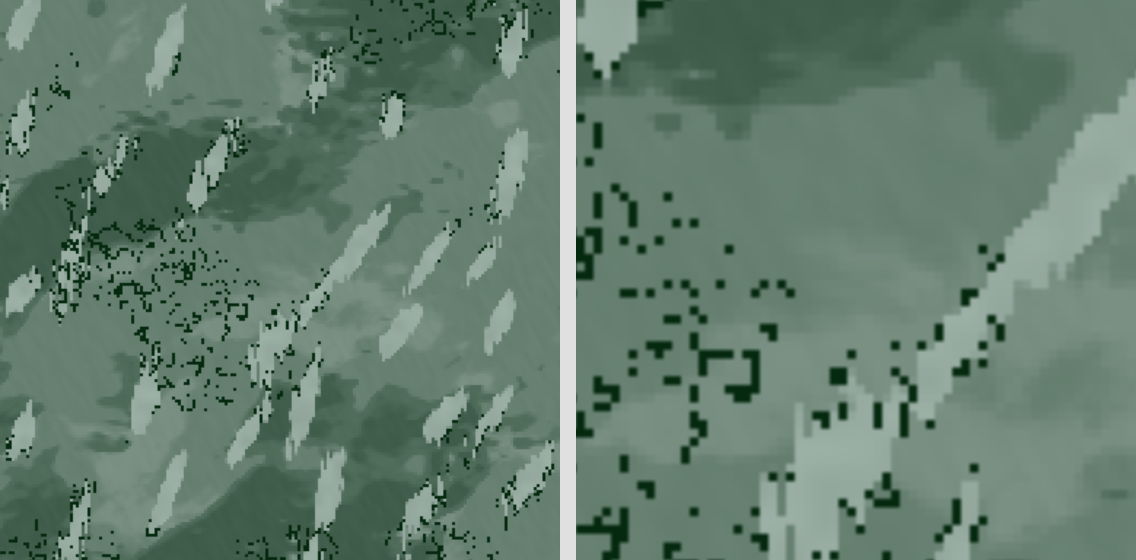
Left, the full canvas; right, a detail of the centre.
Reproduce this pattern procedurally as a WebGL 1 fragment shader.

```glsl
precision highp float;
// Mossy green camouflage with ragged pale slanted flecks and broken black specks.

uniform vec2 u_resolution;

const float GRAINS = 192.0;     // grains across the canvas
const float FLECK_CELLS = 6.0;  // fleck cells across the canvas

const vec3 BASE  = vec3(0.40, 0.50, 0.44);
const vec3 LIGHT = vec3(0.47, 0.56, 0.51);
const vec3 MID   = vec3(0.31, 0.42, 0.35);
const vec3 DARK  = vec3(0.25, 0.36, 0.29);
const vec3 PALE  = vec3(0.59, 0.67, 0.63);
const vec3 BLACK = vec3(0.02, 0.16, 0.06);

float hash(vec2 p) {
  vec3 q = fract(p.xyx * vec3(0.1031, 0.1030, 0.0973));
  q += dot(q, q.yzx + 33.33);
  return fract((q.x + q.y) * q.z);
}

float noise(vec2 p) {
  vec2 i = floor(p);
  vec2 f = fract(p);
  f = f * f * (3.0 - 2.0 * f);
  float low = mix(hash(i), hash(i + vec2(1.0, 0.0)), f.x);
  float high = mix(hash(i + vec2(0.0, 1.0)), hash(i + 1.0), f.x);
  return mix(low, high, f.y);
}

float fbm(vec2 p) {
  float sum = 0.0;
  float weight = 0.516;
  for (int i = 0; i < 5; i++) {
    sum += weight * noise(p);
    p = mat2(1.6, 1.2, -1.2, 1.6) * p + 17.3;
    weight *= 0.5;
  }
  return sum;
}

vec2 rotate(vec2 p, float angle) {
  float c = cos(angle);
  float s = sin(angle);
  return vec2(c * p.x + s * p.y, c * p.y - s * p.x);
}

// Scattered leaning ellipses: 1 at a centre, 0 on the rim, negative outside
float fleckField(vec2 uv, float density) {
  vec2 p = uv * FLECK_CELLS;
  vec2 home = floor(p);
  float field = -2.0;
  for (int y = -1; y <= 1; y++) {
    for (int x = -1; x <= 1; x++) {
      vec2 id = home + vec2(float(x), float(y)) + 40.0;
      vec2 jitter = vec2(hash(id + 3.1), hash(id + 57.7));
      vec2 centre = id - 40.0 + 0.1 + 0.8 * jitter;
      float lean = mix(0.15, 0.65, hash(id + 91.3));
      vec2 radii = vec2(mix(0.085, 0.145, hash(id + 23.9)),
                        mix(0.24, 0.52, hash(id + 71.5)));
      float rim = 1.0 - length(rotate(p - centre, -lean) / radii);
      if (hash(id + 11.7) < density) field = max(field, rim);
    }
  }
  return field;
}

// Soft green ground with drifting dark patches and fine ripples
vec3 ground(vec2 uv) {
  vec2 warp = vec2(noise(uv * 9.0 + 5.0), noise(uv * 9.0 + 31.0)) - 0.5;
  vec2 p = rotate(uv, 0.42) + 0.05 * warp;
  float patches = fbm(p * vec2(3.8, 6.2) + 61.0);
  float rippleZone = smoothstep(0.4, 0.7, noise(uv * 5.0 + 83.0));
  float ripple = noise((uv + 0.03 * warp) * vec2(34.0, 75.0) + 9.0) - 0.5;
  float shade = patches + ripple * mix(0.04, 0.2, rippleZone);
  float glow = fbm(p * vec2(7.0, 10.0) + 140.0);
  vec3 color = mix(BASE, LIGHT, smoothstep(0.58, 0.68, glow));
  color = mix(color, MID, smoothstep(0.525, 0.55, shade));
  color = mix(color, DARK, smoothstep(0.575, 0.62, shade));
  float grain = noise(rotate(uv, 0.5) * vec2(110.0, 40.0)) - 0.5;
  return color + 0.02 * grain;
}

// Colour of one grain
vec3 grainColor(vec2 grain) {
  vec2 uv = (grain + 0.5) / GRAINS;
  float cluster = fbm(uv * 6.0 + 210.0);
  float roughness = smoothstep(0.4, 0.65, cluster);

  // Vertical streaks tear the fleck rims
  float streak = noise(grain * vec2(0.9, 0.2) + 300.0) - 0.5;
  float rim = fleckField(uv, 0.72) + streak * mix(0.6, 1.9, roughness);
  vec3 color = ground(uv);
  vec3 fleck = PALE + 0.05 * (noise(grain * 0.25 + 50.0) - 0.5);
  color = mix(color, fleck, smoothstep(-0.04, 0.06, rim));

  // Black specks follow rims and small loops inside rough clusters
  float chance = hash(grain + 500.0);
  float onRim = step(abs(rim), 0.2) * step(0.47, cluster);
  float loops = abs(noise(grain * 0.28 + 420.0) - 0.5);
  float onLoop = step(loops, 0.06) * step(0.65, cluster);
  float speck = max(onRim * step(0.6, chance), onLoop * step(0.35, chance));
  return mix(color, BLACK, speck);
}

void main() {
  vec2 p = gl_FragCoord.xy / u_resolution.y * GRAINS - 0.5;
  vec2 grain = floor(p);
  // Blend neighbouring grains across narrow soft edges
  vec2 blend = smoothstep(0.15, 0.85, fract(p));
  vec3 low = mix(grainColor(grain), grainColor(grain + vec2(1.0, 0.0)), blend.x);
  vec3 high = mix(grainColor(grain + vec2(0.0, 1.0)), grainColor(grain + 1.0), blend.x);
  gl_FragColor = vec4(mix(low, high, blend.y), 1.0);
}
```
